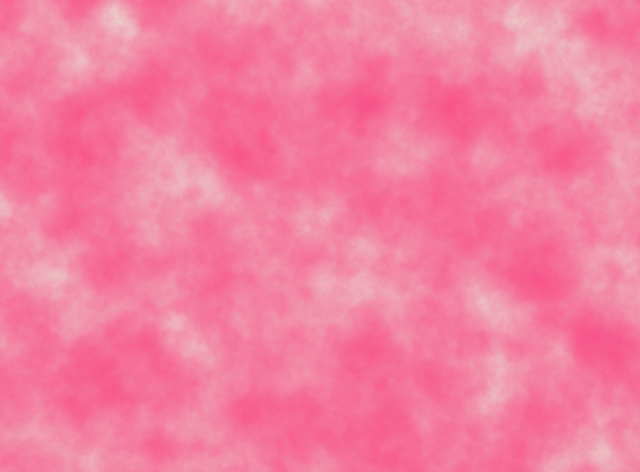
Write a Shadertoy shader that draws this texture.

```glsl
// Soft pink clouds: fractal value noise on diagonal lattices, standardised and
// then skewed so that deep pink dominates and pale wisps stay rare.
// The skewed value slides along one colour line from rose to blush.

const vec3 ROSE  = vec3(0.965, 0.40, 0.58);
const vec3 BLUSH = vec3(0.940, 0.64, 0.71);

const float CELLS_PER_HEIGHT = 8.2;
const int   OCTAVES = 6;
const float GAIN = 0.56;
const float CONTRAST = 1.03;
const float DIAGONAL = 0.785;
const float OCTAVE_TURN = 0.12;
const float VALUE_NOISE_DEVIATION = 0.217;

mat2 rotation(float angle) {
    float c = cos(angle), s = sin(angle);
    return mat2(c, s, -s, c);
}

// Integer hash of a lattice point, from 0 to 1
float hash(ivec2 cell, int seed) {
    uvec2 q = uvec2(cell) * uvec2(1597334677u, 3812015801u);
    uint n = q.x ^ q.y ^ (uint(seed) * 668265263u);
    n = (n ^ (n >> 15)) * 2246822519u;
    n = (n ^ (n >> 13)) * 3266489917u;
    n ^= n >> 16;
    return float(n >> 8) / 16777216.0;
}

// Smoothly interpolated lattice values, from 0 to 1
float valueNoise(vec2 p, int seed) {
    ivec2 cell = ivec2(floor(p));
    vec2 f = fract(p);
    vec2 w = f * f * f * (f * (f * 6.0 - 15.0) + 10.0);
    float low  = mix(hash(cell, seed), hash(cell + ivec2(1, 0), seed), w.x);
    float high = mix(hash(cell + ivec2(0, 1), seed), hash(cell + ivec2(1, 1), seed), w.x);
    return mix(low, high, w.y);
}

// Octave sum scaled to zero mean and unit deviation
float standardClouds(vec2 p, int octaves, float gain) {
    mat2 turnAndDouble = 2.0 * rotation(OCTAVE_TURN);
    float sum = 0.0, power = 0.0, amplitude = 1.0;
    for (int i = 0; i < octaves; i++) {
        sum += amplitude * (valueNoise(p, i + 1) - 0.5);
        power += amplitude * amplitude;
        amplitude *= gain;
        p = turnAndDouble * p + vec2(17.3, 9.1);
    }
    return sum / (VALUE_NOISE_DEVIATION * sqrt(power));
}

// Exponential skew: crowded low tones, long pale tail
float paleness(float z) {
    return 1.27 * exp(0.205 * z) - 0.958;
}

void mainImage(out vec4 fragColor, in vec2 fragCoord) {
    vec2 uv = fragCoord / iResolution.y;
    vec2 diagonal = rotation(DIAGONAL) * uv * CELLS_PER_HEIGHT;
    float clouds = CONTRAST * standardClouds(diagonal, OCTAVES, GAIN);
    vec3 color = mix(ROSE, BLUSH, paleness(clouds));
    fragColor = vec4(clamp(color, 0.0, 1.0), 1.0);
}
```
